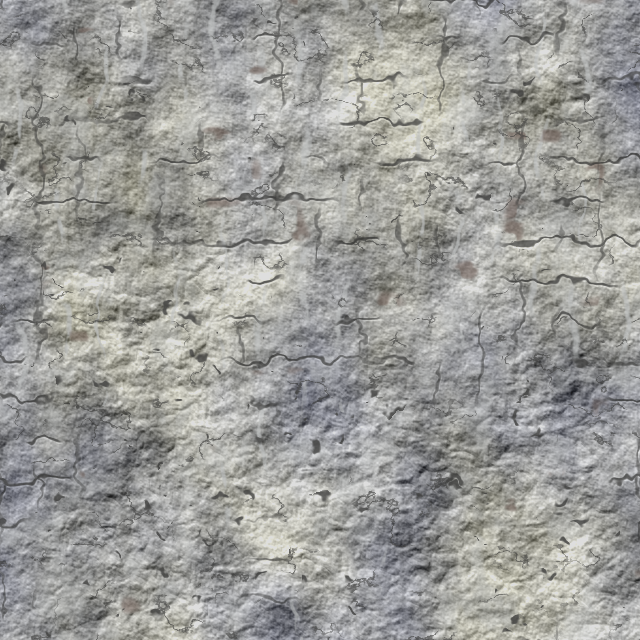
Reproduce this texture procedurally as a WebGL 1 fragment shader.

```glsl
precision highp float;
uniform vec2 u_resolution;

#define GRID 16.0
#define RELIEF 4.3
#define LIGHT_STEP vec2(-0.0012, 0.0027)
#define STAIN_CONTRAST 0.5
#define GRAIN 0.15
#define CRACK_WIDTH 0.045
#define STREAK_WIDTH 0.055
#define PIT_SHARE 0.24
#define STONE vec3(0.637, 0.638, 0.626)
#define LIME vec3(0.755, 0.765, 0.765)
#define SHADOW vec3(0.24, 0.24, 0.235)
#define RUST vec3(0.40, 0.33, 0.30)

float hash(vec2 p) {
  return fract(sin(dot(p, vec2(127.1, 311.7))) * 43758.55);
}

float noise(vec2 p) {
  vec2 i = floor(p), f = fract(p);
  f = f * f * (3.0 - 2.0 * f);
  vec2 e = vec2(1.0, 0.0);
  return mix(mix(hash(i), hash(i + e), f.x),
             mix(hash(i + e.yx), hash(i + e.xx), f.x), f.y);
}

float fbm(vec2 p) {
  float sum = 0.0, amp = 0.5;
  for (int i = 0; i < 6; i++) {
    sum += amp * noise(p);
    p = mat2(1.6, 1.2, -1.2, 1.6) * p + 7.3;
    amp *= 0.5;
  }
  return sum;
}

// Nearest cell: x is the distance, y a random value for that cell
vec2 cellular(vec2 p) {
  vec2 base = floor(p), nearest = vec2(9.0, 0.0);
  for (int j = -1; j <= 1; j++) {
    for (int i = -1; i <= 1; i++) {
      vec2 cell = base + vec2(float(i), float(j));
      vec2 site = cell + vec2(hash(cell), hash(cell + 41.7));
      float d = length(p - site);
      if (d < nearest.x) nearest = vec2(d, hash(cell + 83.1));
    }
  }
  return nearest;
}

vec2 warp(vec2 p) {
  return vec2(noise(p), noise(p + 31.4)) - 0.5;
}

// Broken rubble fills the lower half and scattered patches above
float rubbleMask(vec2 p) {
  return smoothstep(0.40, 0.62, 0.80 - 0.62 * p.y + 0.9 * (noise(p * 7.0) - 0.5));
}

// Interrupted grooves between square blocks
float blockCracks(vec2 p, float rubble) {
  vec2 q = p * GRID + 0.35 * warp(p * 38.0) + 0.15 * warp(p * 110.0);
  vec2 line = floor(q + 0.5);
  vec2 d = abs(q - line);
  float across = smoothstep(0.48, 0.66, noise(vec2(q.x * 0.9, line.y * 7.3)));
  float down = smoothstep(0.50, 0.72, noise(vec2(line.x * 5.7, q.y * 0.8 + 19.0)));
  vec2 groove = 1.0 - smoothstep(vec2(0.3 * CRACK_WIDTH), vec2(1.5 * CRACK_WIDTH), d);
  return max(groove.y * across, 0.7 * groove.x * down) * (1.0 - 0.85 * rubble);
}

float height(vec2 p, float rubble) {
  vec2 q = p + 0.022 * warp(p * 45.0);
  float chips = 0.17 * cellular(q * vec2(24.0, 30.0)).x
              + 0.08 * cellular(q * vec2(55.0, 66.0) + 9.0).x;
  return fbm(p * vec2(13.0, 15.0)) - chips * mix(0.25, 1.0, rubble)
       - 0.025 * blockCracks(p, rubble);
}

// Wavering pale runs, one candidate per tall cell
float limeStreaks(vec2 p) {
  float column = floor(p.x * GRID);
  float y = p.y * 5.5 + hash(vec2(column, 3.0));
  vec2 id = vec2(column, floor(y));
  float t = fract(y), seed = hash(id + 5.0);
  float center = 0.5 + 0.3 * (seed - 0.5) + 0.10 * sin(t * 7.0 + seed * 40.0)
               + 0.3 * (t - 0.5) * (hash(id + 8.0) - 0.5) + 0.12 * (noise(p * 55.0) - 0.5);
  float span = smoothstep(0.02, 0.25, t) * (1.0 - smoothstep(0.65, 0.98, t));
  float width = STREAK_WIDTH * (0.6 + 0.8 * hash(id + 2.0)) * (0.4 + 0.6 * span);
  float body = 1.0 - smoothstep(0.4 * width, 1.7 * width, abs(fract(p.x * GRID) - center));
  float present = step(hash(id + 17.0), mix(0.2, 0.75, smoothstep(0.3, 0.55, p.y)));
  return body * span * present * smoothstep(0.2, 0.55, noise(p * vec2(120.0, 45.0)));
}

// Small ragged holes
float pits(vec2 p, float rubble) {
  vec2 q = p + 0.025 * warp(p * 60.0) + 0.012 * warp(p * 130.0);
  vec2 cell = cellular(q * vec2(27.0, 36.0) + 4.0);
  float size = 0.36 * cell.y / PIT_SHARE;
  float present = step(cell.y, PIT_SHARE * mix(0.25, 1.0, rubble));
  return present * (1.0 - smoothstep(0.45 * size, size + 0.06, cell.x));
}

void main() {
  vec2 p = gl_FragCoord.xy / u_resolution.y;
  float rubble = rubbleMask(p);

  // Broad stains, vertical weathering and warm or cool tint
  float stain = fbm(p * vec2(9.0, 7.0) + 12.0) - 0.5;
  float runs = noise(p * vec2(65.0, 9.0)) - 0.5;
  vec3 color = STONE + STAIN_CONTRAST * stain + 0.07 * runs;
  float tint = fbm(p * vec2(8.0, 6.0) + 50.0) - 0.5 + 0.5 * stain;
  color += tint * vec3(0.07, 0.05, -0.09);

  // Light from above on the rough relief
  float slope = height(p, rubble) - height(p + LIGHT_STEP, rubble);
  color += RELIEF * slope * (slope > 0.0 ? 0.8 : 1.1);

  // Fine mineral grain
  color += GRAIN * (noise(p * 300.0) - 0.5) + 0.08 * (noise(p * 170.0 + 6.0) - 0.5);

  // Lime streaks and faint powdery patches
  float powder = 0.35 * smoothstep(0.55, 0.72, fbm(p * vec2(24.0, 17.0) + 70.0));
  color = mix(color, LIME, max(0.65 * limeStreaks(p), powder));

  // Rare rust marks
  float rust = smoothstep(0.87, 0.96, noise(p * vec2(15.0, 19.0) + 23.0));
  color = mix(color, RUST, 0.55 * rust * smoothstep(0.35, 0.6, noise(p * 70.0)));

  // Crevices, block grooves and holes
  float vein = 1.0 - smoothstep(0.003, 0.022, abs(fbm(p * vec2(17.0, 23.0) + 33.0) - 0.5));
  vein *= smoothstep(0.52, 0.75, noise(p * 32.0 + 11.0));
  float dark = max(0.6 * vein, 0.72 * blockCracks(p, rubble));
  color = mix(color, SHADOW, max(dark, 0.8 * pits(p, rubble)));

  gl_FragColor = vec4(clamp(color, 0.1, 0.87), 1.0);
}
```
